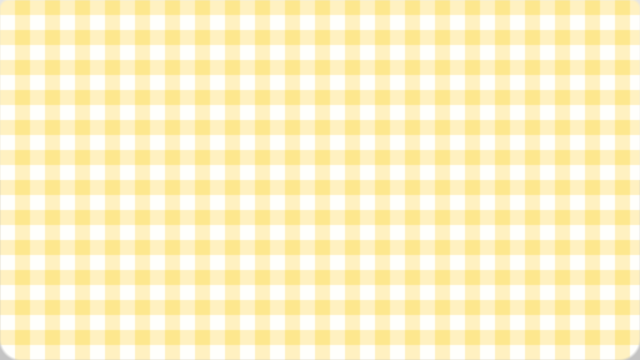
A Shadertoy shader for this pattern:

```glsl
// Pale yellow gingham: two crossing sets of equal stripes, twelve repeats tall,
// tinted by how many stripes overlap. The sheet has small rounded corners
// that show a soft grey backing, strongest at the bottom.

// Coverage of a half-period stripe centred at 0.75 of each repeat.
vec2 stripes(vec2 p, float soft) {
    vec2 d = abs(fract(p - 0.25) - 0.5) - 0.25;
    return 1.0 - smoothstep(-soft, soft, d);
}

// Signed distance past a rounded corner; q is the distance to the nearest sides.
float cornerDistance(vec2 q, float radius) {
    return length(max(radius - q, 0.0)) - radius;
}

void mainImage(out vec4 fragColor, in vec2 fragCoord) {
    // One unit is one repeat of the check.
    float pixel = 12.0 / iResolution.y;
    vec2 p = fragCoord * pixel;
    vec2 size = iResolution.xy * pixel;

    // Woven colours: bare cloth, single stripe, crossing.
    vec3 cloth = vec3(1.0, 1.0, 0.99);
    vec3 single = vec3(1.0, 0.945, 0.755);
    vec3 crossing = vec3(0.992, 0.906, 0.555);
    vec2 band = stripes(p, max(0.035, 0.7 * pixel));
    vec3 color = mix(mix(cloth, single, band.x),
                     mix(single, crossing, band.x), band.y);

    // Grey backing beyond the corners, fainter and smaller at the top.
    bool lower = p.y < 0.5 * size.y;
    float edge = cornerDistance(min(p, size - p), lower ? 0.72 : 0.3);
    float backing = smoothstep(-0.06, 0.08, edge);
    color = mix(color, vec3(lower ? 0.77 : 0.9), backing);

    fragColor = vec4(color, 1.0);
}
```
